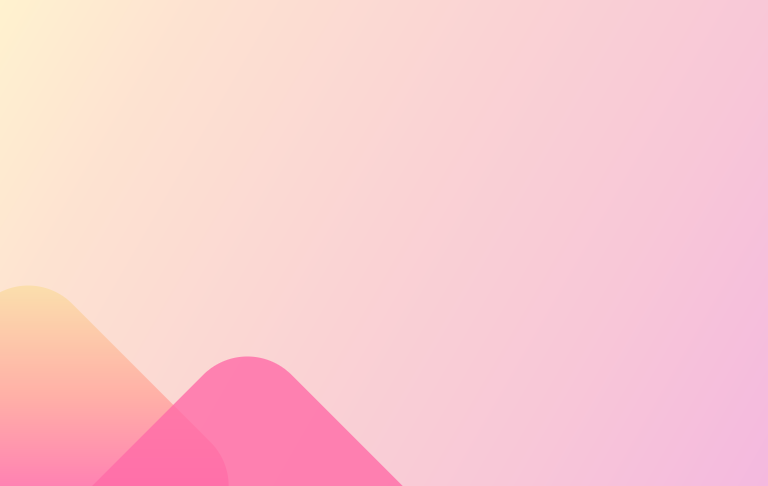
Reproduce this background procedurally as a Shadertoy shader.

```glsl
// Two soft rounded diamonds rising from the lower left over a pastel diagonal gradient.

// Lengths are in canvas heights, origin at the lower left.
const vec2 ORANGE_CENTER = vec2(0.058, 0.0);
const vec2 PINK_CENTER = vec2(0.509, -0.146);
const float CORE_REACH = 0.2845;    // diamond center to corner-arc center
const float CORNER_RADIUS = 0.128;

const vec2 GRADIENT_DIR = vec2(0.8660, -0.5);   // down and to the right
const vec3 CREAM = vec3(0.999, 0.949, 0.812);
const vec3 PEACH = vec3(0.994, 0.890, 0.820);
const vec3 BLUSH = vec3(0.980, 0.825, 0.832);
const vec3 ROSE = vec3(0.973, 0.780, 0.845);
const vec3 ORCHID = vec3(0.957, 0.725, 0.873);

const vec3 APRICOT = vec3(0.984, 0.871, 0.675);
const vec3 CORAL = vec3(1.000, 0.690, 0.655);
const vec3 HOT_PINK = vec3(1.000, 0.510, 0.698);
const float APRICOT_HEIGHT = 0.412;
const float CORAL_HEIGHT = 0.185;

const vec3 PINK = vec3(1.000, 0.420, 0.655);
const float PINK_OPACITY = 0.8;

float ramp(float from, float to, float x) {
    return clamp((x - from) / (to - from), 0.0, 1.0);
}

// Signed distance to a square standing on a rounded corner.
float roundedDiamond(vec2 p) {
    vec2 turned = vec2(p.x + p.y, p.y - p.x) * 0.70711;
    vec2 d = abs(turned) - CORE_REACH * 0.70711;
    return length(max(d, 0.0)) + min(max(d.x, d.y), 0.0) - CORNER_RADIUS;
}

float coverage(float dist, float pixel) {
    return clamp(0.5 - dist / pixel, 0.0, 1.0);
}

vec3 backdrop(vec2 p, float aspect) {
    // Gradient line spans the canvas from corner to corner.
    float span = aspect * GRADIENT_DIR.x - GRADIENT_DIR.y;
    float t = dot(p - vec2(0.0, 1.0), GRADIENT_DIR) / span;
    vec3 color = mix(CREAM, PEACH, ramp(0.0, 0.18, t));
    color = mix(color, BLUSH, ramp(0.18, 0.5, t));
    color = mix(color, ROSE, ramp(0.5, 0.75, t));
    return mix(color, ORCHID, ramp(0.75, 1.0, t));
}

vec3 sunsetFill(float height) {
    vec3 color = mix(HOT_PINK, CORAL, ramp(0.0, CORAL_HEIGHT, height));
    return mix(color, APRICOT, ramp(CORAL_HEIGHT, APRICOT_HEIGHT, height));
}

void mainImage(out vec4 fragColor, in vec2 fragCoord) {
    float pixel = 1.0 / iResolution.y;
    vec2 p = fragCoord * pixel;
    vec3 color = backdrop(p, iResolution.x * pixel);

    // Orange diamond behind, translucent pink one in front.
    float orange = coverage(roundedDiamond(p - ORANGE_CENTER), pixel);
    color = mix(color, sunsetFill(p.y), orange);
    float pink = coverage(roundedDiamond(p - PINK_CENTER), pixel);
    color = mix(color, PINK, pink * PINK_OPACITY);

    fragColor = vec4(color, 1.0);
}
```
